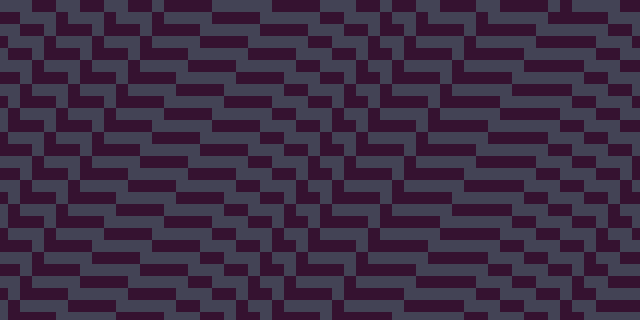
Give the GLSL for this pattern, as a Shadertoy shader.

```glsl
#define CELL 0.0375                      // cell side, in canvas heights
#define SLATE vec3(0.263, 0.263, 0.333)
#define PLUM vec3(0.208, 0.070, 0.188)
#define MEAN_RATE 1.15                   // average phase step per column
#define SWING 2.6                        // strength of run length variation
#define SWING_RATE 0.25                  // its phase step per column
#define SWING_CENTER 8.5                 // column where runs are shortest
#define JITTER 0.5                       // irregularity of the first row
#define LEFT_COLUMN 27.0                 // columns left of the canvas center
#define LAST_ROW 28

// First row: 64 cells on a ring, one bit each, from frequency modulated sines
uvec2 seedRow() {
    uvec2 row = uvec2(0u);
    for (int i = 0; i < 64; i++) {
        float u = float(i);
        float phase = MEAN_RATE * u + SWING * sin(SWING_RATE * (u - SWING_CENTER));
        if (sin(phase) + JITTER * sin(2.3 * u) > 0.0) {
            if (i < 32) row.x |= 1u << uint(i);
            else row.y |= 1u << uint(i - 32);
        }
    }
    return row;
}

// Automaton step: invert the cell if its left neighbor is set,
// otherwise take the inverse of its right neighbor
uvec2 nextRow(uvec2 row) {
    uvec2 left = (row << 1u) | (row.yx >> 31u);
    uvec2 right = (row >> 1u) | (row.yx << 31u);
    return (left & ~row) | (~left & ~right);
}

float cellAt(uvec2 row, int column) {
    int i = column & 63;
    uint word = i < 32 ? row.x : row.y;
    return float((word >> uint(i & 31)) & 1u);
}

void mainImage(out vec4 fragColor, in vec2 fragCoord) {
    // Cell coordinates, with rows counted downward from the top
    float cellSize = CELL * iResolution.y;
    vec2 p = vec2(fragCoord.x - 0.5 * iResolution.x, iResolution.y - fragCoord.y) / cellSize;
    p.x += LEFT_COLUMN;

    // Nearest cell corner and pixel coverage on either side of it
    vec2 corner = floor(p + 0.5);
    vec2 cover = clamp((p - corner) * cellSize + 0.5, 0.0, 1.0);
    int column = int(corner.x);
    int rowIndex = int(corner.y);

    // Evolve down to the rows above and below the corner
    uvec2 below = seedRow();
    uvec2 above = below;
    for (int i = 0; i < LAST_ROW; i++) {
        if (i >= rowIndex) break;
        above = below;
        below = nextRow(below);
    }

    // Blend the four cells around the corner
    float top = mix(cellAt(above, column - 1), cellAt(above, column), cover.x);
    float bottom = mix(cellAt(below, column - 1), cellAt(below, column), cover.x);
    fragColor = vec4(mix(SLATE, PLUM, mix(top, bottom, cover.y)), 1.0);
}
```
